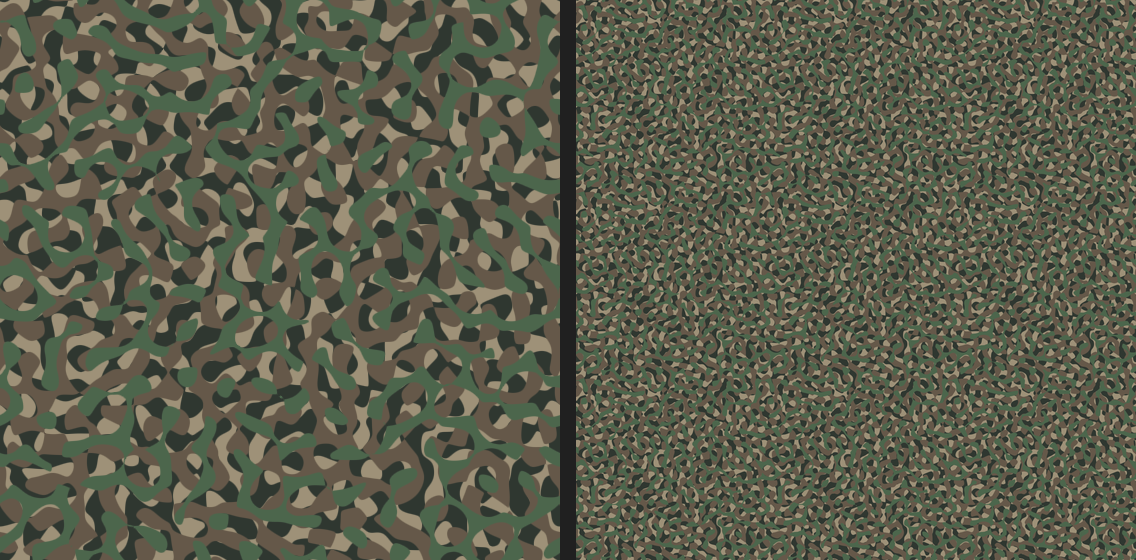
Left: one tile. Right: repeated 3 by 3.
Write a WebGL 2 fragment shader that draws this pattern.

```glsl
#version 300 es
precision highp float;

uniform vec2 u_resolution;
out vec4 fragColor;

const float PI = 3.14159;
const int WAVES = 32;

float hash(float n) {
    return fract(sin(n * 91.37 + 2.3) * 4758.54);
}

// Winding stripes from random plane waves of similar length.
// Whole-number wave vectors make the field wrap at the canvas edges.
// Dividing by the local amplitude keeps the stripe width even.
float wormField(vec2 uv, float frequency, float seed) {
    float height = 0.0;
    vec2 slope = vec2(0.0);
    for (int i = 0; i < WAVES; i++) {
        float id = float(i) + seed;
        float angle = PI * (float(i) + hash(id)) / float(WAVES);
        float radius = frequency * mix(0.82, 1.18, hash(id + 40.5));
        vec2 wave = round(radius * vec2(cos(angle), sin(angle)));
        float phase = 2.0 * PI * (dot(wave, uv) + hash(id + 83.2));
        height += sin(phase);
        slope += cos(phase) * wave / frequency;
    }
    float scale = sqrt(2.0 / float(WAVES));
    height *= scale;
    slope *= scale;
    return height / sqrt(height * height + dot(slope, slope) + 0.06);
}

// Smooth-edged coverage of the field above a level
float wormMask(vec2 uv, float frequency, float seed, float level) {
    float field = wormField(uv, frequency, seed);
    float blur = max(fwidth(field) * 0.7, 0.0001);
    return smoothstep(level - blur, level + blur, field);
}

void main() {
    vec2 uv = gl_FragCoord.xy / u_resolution;

    vec3 tan_ = vec3(0.62, 0.57, 0.47);
    vec3 charcoal = vec3(0.185, 0.215, 0.19);
    vec3 brown = vec3(0.395, 0.345, 0.285);
    vec3 green = vec3(0.30, 0.40, 0.30);

    // Paint layers from bottom to top
    vec3 color = tan_;
    color = mix(color, charcoal, wormMask(uv, 18.0, 11.0, -0.19));
    color = mix(color, brown, wormMask(uv, 18.0, 207.0, 0.08));
    color = mix(color, green, wormMask(uv, 15.0, 419.0, 0.58));

    fragColor = vec4(color, 1.0);
}
```
